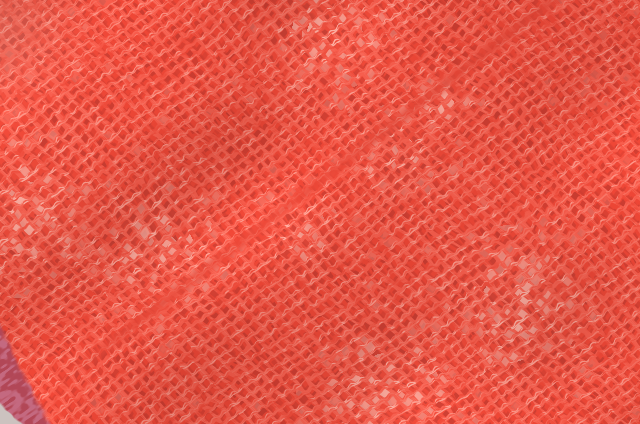
Write a WebGL 2 fragment shader that draws this texture.

```glsl
#version 300 es
precision highp float;
// Red knitted plastic mesh lying diagonally, with a soft fold, glints and a hem corner.
uniform vec2 u_resolution;
out vec4 outColor;

const vec2 CELLS = vec2(40.0, 42.0); // cells per canvas height, along and across the ribs
const float RIB_TILT = 0.61;         // directions in radians
const float FOLD_TILT = 0.66;
const float SHEAR = 0.10;
const vec2 HOLE_HALF = vec2(0.32, 0.30);
const float STRAND_WIDTH = 0.07;
const float WARP = 0.022;
const float FOLD_POS = -0.010;
const float FOLD_WIDTH = 0.013;
const vec3 THREAD = vec3(0.965, 0.355, 0.290);
const vec3 CREST = vec3(0.98, 0.49, 0.43);
const vec3 UNDER = vec3(0.93, 0.275, 0.21);
const vec3 SHADOW = vec3(0.79, 0.235, 0.19);
const vec3 GLINT = vec3(0.99, 0.69, 0.64);
const vec3 HEM = vec3(0.70, 0.28, 0.34);
const vec3 HEM_LIGHT = vec3(0.80, 0.47, 0.57);
const vec3 TABLE = vec3(0.80, 0.76, 0.75);

// Shiny areas: centre and radius
const int SHINY_COUNT = 8;
const vec3 SHINY[SHINY_COUNT] = vec3[](
  vec3(1.05, 0.75, 0.07), vec3(0.78, 0.92, 0.13),
  vec3(0.94, 0.64, 0.10), vec3(0.37, 0.40, 0.14),
  vec3(1.22, 0.27, 0.16), vec3(0.05, 0.50, 0.16),
  vec3(0.70, 0.45, 0.08), vec3(0.92, 0.07, 0.16));

float hash(vec2 p) {
  vec3 q = fract(vec3(p.xyx) * 0.1031);
  q += dot(q, q.yzx + 33.33);
  return fract((q.x + q.y) * q.z);
}

float noise(vec2 p) {
  vec2 i = floor(p), f = fract(p);
  f = f * f * (3.0 - 2.0 * f);
  return mix(mix(hash(i), hash(i + vec2(1, 0)), f.x),
             mix(hash(i + vec2(0, 1)), hash(i + vec2(1, 1)), f.x), f.y);
}

float roundBox(vec2 p, vec2 b, float r) {
  vec2 d = abs(p) - b + r;
  return length(max(d, 0.0)) + min(max(d.x, d.y), 0.0) - r;
}

float inside(float d, float soft) { return 1.0 - smoothstep(-soft, soft, d); }

vec2 turned(vec2 p, float a) {
  return vec2(cos(a) * p.x + sin(a) * p.y, cos(a) * p.y - sin(a) * p.x);
}

// Opening of one cell, varied in size, shape and place
float hole(vec2 g, float seed, float soft) {
  vec2 id = floor(g) + seed;
  vec2 jitter = vec2(hash(id + 3.1), hash(id + 7.7)) - 0.5;
  vec2 q = fract(g) - 0.5 - 0.20 * jitter;
  q.x += q.y * (0.5 * hash(id + 5.3) - 0.15);
  vec2 size = HOLE_HALF * (0.72 + 0.5 * vec2(hash(id + 11.0), hash(id + 17.0)));
  return inside(roundBox(q, size, 0.08), soft);
}

float shine(vec2 p) {
  float s = 0.0;
  for (int i = 0; i < SHINY_COUNT; i++) {
    vec2 d = (p - SHINY[i].xy) / SHINY[i].z;
    s = max(s, exp(-dot(d, d)));
  }
  return s;
}

vec3 mesh(vec2 p, float soft) {
  vec2 bend = vec2(noise(p * 5.0), noise(p * 5.0 + 40.0)) - 0.5;
  vec2 along = turned(p, RIB_TILT) + WARP * bend;
  along.x += SHEAR * along.y;
  vec2 g = along * CELLS + 100.0;
  g += 0.16 * (vec2(noise(g * 0.9), noise(g * 0.9 + 60.0)) - 0.5);
  g.y += 0.07 * sin(6.2832 * g.x);
  vec2 id = floor(g), f = fract(g);
  float gloss = shine(p);

  // Lower layer glimpsed through the openings
  vec2 lower = mat2(0.995, 0.09, -0.09, 0.995) * g + vec2(0.35, 0.45);
  float depth = hole(lower, 50.0, soft);
  vec3 under = mix(UNDER, SHADOW, depth * (0.3 + 0.7 * hash(id + 23.0)));
  under = mix(under, SHADOW, 0.55 * inside(f.x - 0.34, 0.10));

  // Flat tape facets that catch the light
  float facet = step(0.965 - 0.40 * gloss, hash(id + 29.0));
  under = mix(under, GLINT, facet * (0.35 + 0.6 * gloss) * (0.55 + 0.45 * hash(id + 31.0)));

  // Upper knit: looped ribs and slanted cross threads
  vec3 top = mix(THREAD, UNDER, 0.8 * smoothstep(0.45, 0.8, noise(g * vec2(2.0, 4.0))));
  float rib = abs(abs(f.y - 0.5) - 0.39 - 0.05 * sin(6.2832 * g.x));
  float crossing = abs(abs(f.x - 0.5 + 0.12 * (f.y - 0.5)) - 0.43);
  float ribLine = inside(rib - STRAND_WIDTH, soft);
  float crest = max(ribLine, 0.6 * inside(crossing - STRAND_WIDTH * 0.7, soft));
  top = mix(top, CREST, crest * hash(id + 37.0));
  float fleck = ribLine * smoothstep(0.62, 0.82, noise(g * 1.9 + 9.0));
  top = mix(top, GLINT, fleck * (0.5 + 0.45 * gloss));

  // The fold stays woven but is darker and closed up
  float fold = (turned(p, FOLD_TILT).y - FOLD_POS) / FOLD_WIDTH;
  float crease = exp(-fold * fold) * smoothstep(0.1, 0.3, p.x);
  vec3 color = mix(top, under, hole(g, 0.0, soft) * (1.0 - 0.4 * crease));
  color = mix(color, mix(UNDER, SHADOW, 0.3), 0.55 * crease);
  float shade = 0.91 + 0.13 * noise(turned(p, FOLD_TILT) * vec2(2.5, 5.0) + 12.0);
  return color * shade + vec3(0.0, 0.02, 0.02) * gloss;
}

void main() {
  vec2 p = gl_FragCoord.xy / u_resolution.y;
  float pixel = 1.0 / u_resolution.y;
  vec3 color = mesh(p, max(0.045, 0.6 * pixel * CELLS.y));

  // Pale haze in the upper left
  vec2 away = p - vec2(0.0, 0.93);
  color = mix(color, GLINT * 0.9, 0.25 * exp(-45.0 * dot(away, away)));

  // Stitched hem and the bare table in the lower left
  float wobble = 0.012 * (noise(p * 60.0) - 0.5);
  float hemEdge = dot(p, vec2(0.888, 0.460)) - 0.105 + wobble;
  float stitch = smoothstep(0.4, 0.75, noise(turned(p, RIB_TILT) * vec2(70.0, 160.0)));
  color = mix(color, mix(HEM, HEM_LIGHT, stitch * 0.7), inside(hemEdge, 0.006 + pixel));
  color = mix(color, TABLE, inside(p.x + p.y - 0.052 + wobble, 0.002 + pixel));
  outColor = vec4(clamp(color, 0.0, 1.0), 1.0);
}
```
